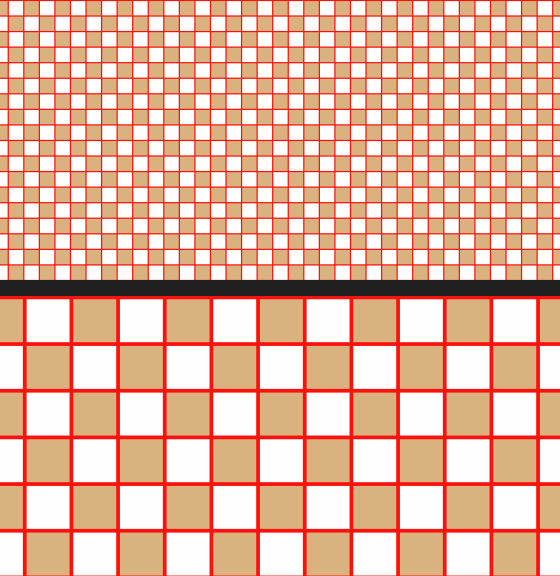
Top: the whole. Bottom: its middle third, enlarged.
Reproduce this pattern procedurally as a WebGL 2 fragment shader.

```glsl
#version 300 es
precision highp float;
// Tan and white checkerboard with thin red lines along every cell edge.

uniform vec2 u_resolution;
out vec4 fragColor;

const vec2 CELLS = vec2(36.0, 18.0);      // cells across and down
const vec2 GRID_OFFSET = vec2(0.53, 0.03); // first line from the top left, in cells
const float LINE_WIDTH = 0.08;            // in cells
const vec3 WHITE = vec3(1.0, 0.995, 0.995);
const vec3 TAN = vec3(0.85, 0.70, 0.50);
const vec3 RED = vec3(0.99, 0.07, 0.05);

// Parity of the cell: 0 for white, 1 for tan.
float checker(vec2 cell) {
    return mod(cell.x + cell.y, 2.0);
}

// Box-filtered coverage of the grid lines, separately for each axis.
vec2 lineCoverage(vec2 p, vec2 pixel) {
    vec2 distanceToLine = abs(fract(p + 0.5) - 0.5);
    vec2 halfWidth = vec2(0.5 * LINE_WIDTH);
    vec2 nearEdge = max(distanceToLine - 0.5 * pixel, -halfWidth);
    vec2 farEdge = min(distanceToLine + 0.5 * pixel, halfWidth);
    return clamp((farEdge - nearEdge) / pixel, 0.0, 1.0);
}

void main() {
    // Cell coordinates, counted from the top left.
    vec2 uv = gl_FragCoord.xy / u_resolution;
    vec2 p = vec2(uv.x, 1.0 - uv.y) * CELLS - GRID_OFFSET;
    vec2 pixel = CELLS / u_resolution;

    // Checkerboard fill.
    vec3 color = mix(WHITE, TAN, checker(floor(p)));

    // Red grid on top, joining both line directions.
    vec2 lines = lineCoverage(p, pixel);
    float grid = 1.0 - (1.0 - lines.x) * (1.0 - lines.y);
    color = mix(color, RED, grid);

    fragColor = vec4(color, 1.0);
}
```
